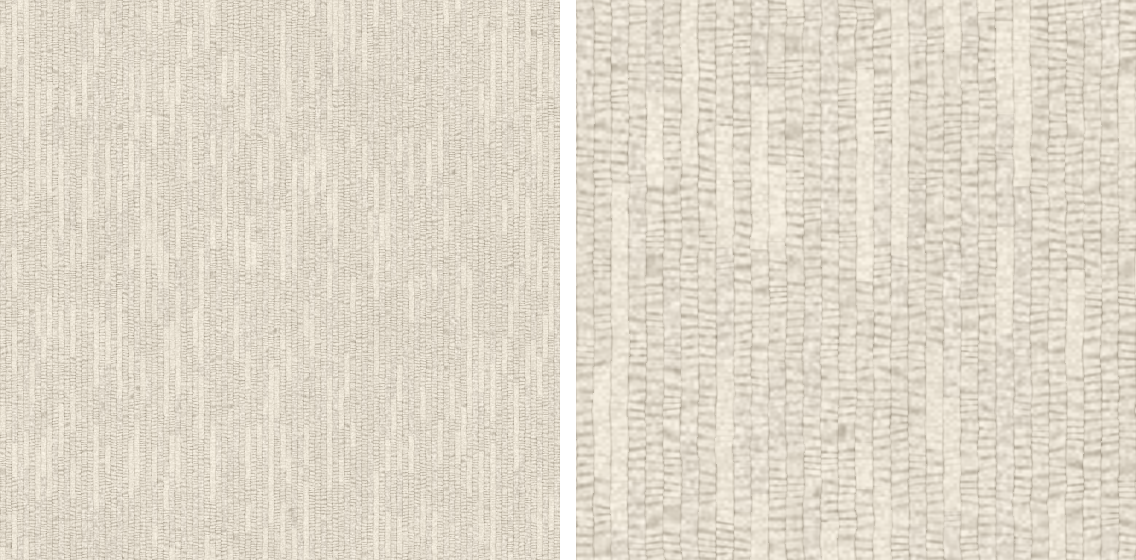
Left: the whole. Right: its middle third, enlarged.
A WebGL 1 fragment shader for this texture:

```glsl
precision highp float;
// Cream woven wallpaper: narrow vertical strips, each cut into segments that
// are smooth and pale, ribbed crosswise, or speckled. Relief is summed as one
// tone offset, which then lightens or darkens the base colour.

uniform vec2 u_resolution;

const float STRIPS = 96.0;
const float SEGMENTS = 15.0;
const float RIBS = 162.0;
const vec3 CREAM = vec3(0.879, 0.849, 0.789);
const vec3 COOL_TINT = vec3(-0.002, -0.002, 0.006);

float hash(vec2 p) {
  vec3 q = fract(vec3(p.xyx) * vec3(0.1031, 0.1030, 0.0973));
  q += dot(q, q.yzx + 33.33);
  return fract((q.x + q.y) * q.z);
}

float noise(vec2 p) {
  vec2 cell = floor(p);
  vec2 f = fract(p);
  f = f * f * (3.0 - 2.0 * f);
  float low = mix(hash(cell), hash(cell + vec2(1.0, 0.0)), f.x);
  float high = mix(hash(cell + vec2(0.0, 1.0)), hash(cell + 1.0), f.x);
  return mix(low, high, f.y);
}

// Finish of one segment: x = tone offset, y = rib depth, z = speckle amount.
// Alternate strips favour pale segments, which keeps them apart.
vec3 segmentFinish(float strip, float segment) {
  float kind = hash(vec2(strip, segment + 71.0));
  float shade = hash(vec2(strip + 39.0, segment)) - 0.5;
  float paleShare = mix(0.3, 0.06, mod(strip, 2.0));
  vec3 smoothPale = vec3(0.018 + 0.015 * shade, 0.28, 0.15);
  vec3 ribbed = vec3(0.022 * shade, 1.0 + 0.4 * shade, 0.4);
  vec3 speckled = vec3(-0.012 + 0.015 * shade, 0.6, 1.0);
  return kind < paleShare ? smoothPale : (kind < 0.8 ? ribbed : speckled);
}

// Blends the finishes that meet at an irregularly placed segment end.
vec3 stripFinish(float strip, float y, float pixel) {
  float along = y * SEGMENTS + 20.0 * hash(vec2(strip, 5.0));
  float segment = floor(along);
  float cut = 0.1 + 0.65 * hash(vec2(segment, strip + 13.0));
  float blur = pixel * SEGMENTS;
  float passed = smoothstep(cut - blur, cut + blur, fract(along));
  return mix(segmentFinish(strip, segment - 1.0),
             segmentFinish(strip, segment), passed);
}

// Uneven, broken dark creases running across a strip.
float ribCrease(float strip, float across, float y) {
  float wobble = 2.2 * noise(vec2(strip * 7.3, y * 60.0));
  float tilt = 0.9 * (noise(vec2(strip * 3.1, y * 90.0)) - 0.5) * across;
  float rib = y * RIBS + wobble + tilt + 9.0 * hash(vec2(strip, 2.0));
  float crease = smoothstep(0.25, 1.0, abs(fract(rib) * 2.0 - 1.0));
  float breaks = noise(vec2((strip + across) * 2.6, rib * 0.9));
  return crease * (0.25 + 1.3 * breaks);
}

// Shadowed seam between neighbouring strips, softened by the pixel size.
float seamShadow(float across, float pixel) {
  float edge = min(across, 1.0 - across);
  return 1.0 - smoothstep(0.0, 0.08 + 0.6 * pixel * STRIPS, edge);
}

void main() {
  vec2 uv = gl_FragCoord.xy / u_resolution;
  float pixel = 1.0 / min(u_resolution.x, u_resolution.y);

  // Strip layout, with edges that waver a little
  float waver = 0.16 * (noise(vec2(uv.x * 30.0, uv.y * 90.0)) - 0.5);
  float position = uv.x * STRIPS + waver;
  float strip = floor(position);
  float across = fract(position);
  vec3 finish = stripFinish(strip, uv.y, pixel);

  // Relief of the strips
  float crease = ribCrease(strip, across, uv.y);
  float seam = seamShadow(across, pixel);
  float seamDepth = 0.03 + 0.09 * noise(vec2(floor(position + 0.5) * 4.1, uv.y * 130.0));

  // Fibre grain, coarse speckle and faint broad mottling
  float grain = noise(uv * vec2(440.0, 500.0)) - 0.5;
  float speckle = noise(uv * 340.0 + 37.0) - 0.5;
  float mottle = noise(uv * 7.0 + 11.0) - 0.5;

  float tone = 0.038 + finish.x;
  tone -= 0.108 * finish.y * crease;
  tone -= seamDepth * seam;
  tone += 0.085 * grain + 0.1 * finish.z * speckle + 0.014 * mottle;

  vec3 color = CREAM + tone * vec3(0.97, 1.0, 1.04) + COOL_TINT * finish.z;
  gl_FragColor = vec4(clamp(color, 0.0, 1.0), 1.0);
}
```
